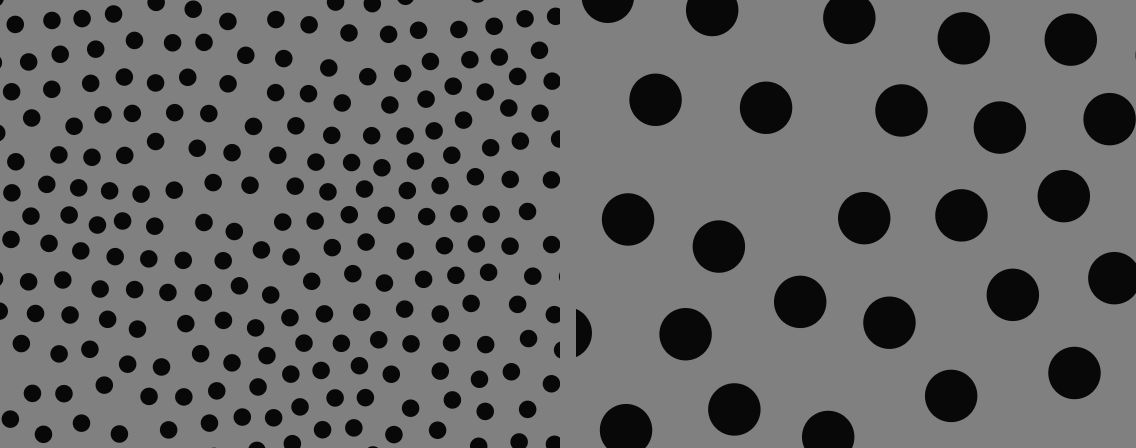
Left: the whole. Right: its middle third, enlarged.
This pattern is drawn by a Shadertoy shader. Its source:

```glsl
// Evenly scattered black dots on a flat grey ground. Dot centres come from a
// triangular lattice that is bent by smooth noise, jittered by a hash, and
// then relaxed once so that crowded neighbours push each other apart.

const vec3 GROUND_COLOR = vec3(0.502);
const vec3 DOT_COLOR = vec3(0.030);
const float SPACING = 0.0827;      // mean dot distance, in canvas heights
const float DOT_RADIUS = 0.0195;   // in canvas heights
const float JITTER = 0.28;         // in lattice units, as are the rest
const float WARP_AMOUNT = 0.6;
const float WARP_SCALE = 5.0;
const float PUSH = 0.3;            // share of the overlap undone by each dot
const float ROW_HEIGHT = 0.8660254;
const float TAU = 6.2831853;

// Integer hash of a cell to two values in 0..1
vec2 hash2(ivec2 cell) {
    uvec2 v = uvec2(cell + 4096) * 1664525u + 1013904223u;
    v.x += v.y * 1664525u;
    v.y += v.x * 1664525u;
    v ^= v >> 16u;
    v.x += v.y * 1664525u;
    v.y += v.x * 1664525u;
    v ^= v >> 16u;
    return vec2(v >> 8u) / 16777216.0;
}

// Smooth displacement that bends the lattice rows
vec2 warp(vec2 p) {
    p /= WARP_SCALE;
    ivec2 cell = ivec2(floor(p)) + 1700;
    vec2 t = smoothstep(0.0, 1.0, fract(p));
    vec2 low = mix(hash2(cell), hash2(cell + ivec2(1, 0)), t.x);
    vec2 high = mix(hash2(cell + ivec2(0, 1)), hash2(cell + ivec2(1, 1)), t.x);
    return WARP_AMOUNT * (2.0 * mix(low, high, t.y) - 1.0);
}

// Bent and jittered lattice point
vec2 roughCentre(ivec2 cell) {
    vec2 base = vec2(float(cell.x) + 0.5 * float(cell.y), ROW_HEIGHT * float(cell.y));
    vec2 h = hash2(cell);
    float angle = TAU * h.x;
    return base + warp(base) + JITTER * sqrt(h.y) * vec2(cos(angle), sin(angle));
}

// Lattice point after one step of repulsion from its six neighbours
vec2 dotCentre(ivec2 cell) {
    vec2 centre = roughCentre(cell);
    vec2 shift = vec2(0.0);
    for (int j = -1; j <= 1; j++) {
        for (int i = -1; i <= 1; i++) {
            if (i == j) continue;
            vec2 away = centre - roughCentre(cell + ivec2(i, j));
            float gap = max(length(away), 0.001);
            shift += PUSH * max(1.0 - gap, 0.0) * away / gap;
        }
    }
    return centre + shift;
}

// Distance to the nearest dot centre, in lattice units
float nearestDot(vec2 p) {
    vec2 q = p - warp(p);
    int row = int(floor(q.y / ROW_HEIGHT + 0.5));
    float nearest = 10.0;
    for (int j = row - 1; j <= row + 1; j++) {
        int column = int(floor(q.x - 0.5 * float(j) + 0.5));
        for (int i = column - 1; i <= column + 1; i++) {
            nearest = min(nearest, distance(p, dotCentre(ivec2(i, j))));
        }
    }
    return nearest;
}

void mainImage(out vec4 fragColor, in vec2 fragCoord) {
    vec2 p = fragCoord / iResolution.y;
    float edge = nearestDot(p / SPACING) * SPACING - DOT_RADIUS;

    // One-pixel wide linear edge
    float ground = clamp(0.5 + edge * iResolution.y, 0.0, 1.0);
    fragColor = vec4(mix(DOT_COLOR, GROUND_COLOR, ground), 1.0);
}
```
